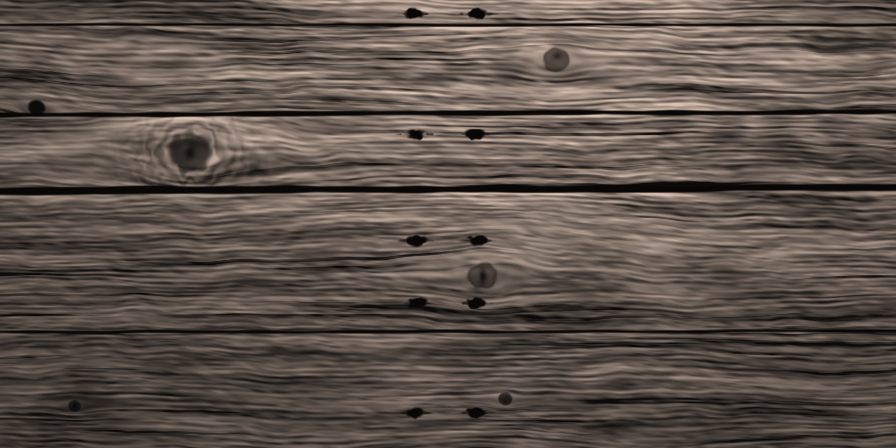
Give the GLSL for this texture, as a Shadertoy shader.

```glsl
// Five weathered horizontal planks with dark seams, knots and paired nail holes.
// Stretched noise makes the grain; knots bend the grain coordinate around them.
// Coordinates are in canvas heights: x runs 0..2 and y runs 0..1, upwards.
const vec3 WOOD_TINT = vec3(1.0, 0.885, 0.81);
const vec3 GAP_COLOR = vec3(0.035, 0.028, 0.022);
// Seams: height at centre, half width, slope
const int SEAM_COUNT = 4;
const vec3 SEAMS[SEAM_COUNT] = vec3[](
    vec3(0.945, 0.0025, -0.001), vec3(0.747, 0.0045, 0.003),
    vec3(0.578, 0.0070, 0.004), vec3(0.260, 0.0027, 0.001));
// Knots: centre, radius, darkness of the core
const int KNOT_COUNT = 6;
const vec4 KNOTS[KNOT_COUNT] = vec4[](
    vec4(1.242, 0.867, 0.026, 0.40), vec4(0.424, 0.659, 0.040, 0.55),
    vec4(1.078, 0.383, 0.029, 0.38), vec4(0.167, 0.094, 0.012, 0.60),
    vec4(1.128, 0.109, 0.014, 0.65), vec4(0.081, 0.760, 0.018, 0.93));
const int NAIL_ROWS = 5;
const float NAIL_HEIGHTS[NAIL_ROWS] = float[](0.969, 0.700, 0.463, 0.323, 0.078);

float hash(vec2 p) {
    return fract(sin(dot(p, vec2(127.1, 311.7))) * 43758.5453);
}

float noise(vec2 p) {
    vec2 cell = floor(p), f = fract(p);
    f = f * f * (3.0 - 2.0 * f);
    float low = mix(hash(cell), hash(cell + vec2(1, 0)), f.x);
    float high = mix(hash(cell + vec2(0, 1)), hash(cell + vec2(1, 1)), f.x);
    return mix(low, high, f.y);
}

// Noise around zero; the shear keeps cell borders from lining up in columns
float streaks(vec2 p, vec2 scale, float seed) {
    return noise(vec2(p.x * scale.x + p.y * scale.y * 0.37 + seed, p.y * scale.y)) - 0.5;
}

// Signed height above a slightly wavy seam
float aboveSeam(vec2 p, int i) {
    float wave = noise(vec2(p.x * 9.0, float(i) * 7.0)) - 0.5;
    return p.y - SEAMS[i].x - SEAMS[i].z * (p.x - 1.0) - 0.003 * wave;
}

int boardAt(vec2 p) {
    int board = 0;
    for (int i = 0; i < SEAM_COUNT; i++) board += aboveSeam(p, i) < 0.0 ? 1 : 0;
    return board;
}

// Wood brightness; g.y is the bent coordinate across the grain
float grainTone(vec2 g, float seed) {
    float tone = 0.405 + 0.16 * streaks(g, vec2(2.0, 13.0), seed);
    tone += 0.16 * streaks(g, vec2(3.0, 58.0), seed);
    tone += 0.30 * streaks(g, vec2(6.0, 150.0), seed);
    tone += 0.20 * streaks(g, vec2(38.0, 210.0), seed);
    float phase = 9.0 * noise(vec2(g.x * 2.5 + seed, g.y * 16.0));
    tone += 0.055 * sin(g.y * 520.0 + phase);
    tone += 0.045 * sin(42.0 * noise(vec2(g.x * 1.1 + seed, g.y * 7.0)));
    return tone - 0.18 * smoothstep(0.22, 0.40, streaks(g, vec2(2.2, 110.0), -seed));
}

// Grain displacement that parts the fibres around a knot
float knotBend(vec2 d, float radius) {
    float reach = 2.2 * radius * radius;
    return d.y * reach / (reach + 0.3 * d.x * d.x + d.y * d.y);
}

// Growth rings, rim, core and cracked heart of a knot, applied to a tone
float shadeKnot(float tone, vec2 d, float radius, float dark, float px) {
    float rough = noise(d * 65.0 + radius * 900.0) - 0.5;
    float r = length(d * vec2(0.9, 1.0)) / radius + 0.28 * rough;
    float rings = sin(r * 11.0 + 1.5 * rough) * exp(-0.18 * r * r);
    tone += 0.12 * rings * smoothstep(0.027, 0.042, radius) * smoothstep(0.6, 1.1, r);
    float edge = 0.10 + px / radius;
    float core = 1.0 - smoothstep(0.9 - edge, 0.9 + edge, r);
    float rim = exp(-60.0 * (r - 0.9) * (r - 0.9));
    vec2 split = d / radius * vec2(2.0, 1.2);
    float heart = exp(-2.5 * dot(split, split)) * smoothstep(-0.3, 0.2, rough);
    return tone * (1.0 - dark * core) * (1.0 - 0.30 * rim) * (1.0 - 0.7 * heart);
}

// Coverage of one ragged nail hole with its horizontal split
float nailHole(vec2 d, float seed, float px) {
    float rough = noise(d * 110.0 + seed * 50.0) - 0.5;
    float hole = length(d / vec2(0.021, 0.011)) - 1.0 + 0.6 * rough;
    float split = length(d / vec2(0.036, 0.004)) - 0.8 + 0.7 * rough;
    float soft = 0.10 + px / 0.012;
    return max(1.0 - smoothstep(-soft, soft, hole), 0.7 - 0.7 * smoothstep(-0.3, 0.4, split));
}

void mainImage(out vec4 fragColor, in vec2 fragCoord) {
    float px = 1.0 / iResolution.y;
    vec2 p = fragCoord * px, grain = p;
    int board = boardAt(p);
    float seed = float(board) * 17.3 + 3.0;
    // Grain, bent by gentle waves and by knots on the same board
    grain.y += 0.025 * (noise(vec2(p.x * 2.6 + seed, p.y * 6.0)) - 0.5);
    grain.y += 0.008 * (noise(vec2(p.x * 13.0, p.y * 22.0 + seed)) - 0.5);
    for (int i = 0; i < KNOT_COUNT; i++)
        if (boardAt(KNOTS[i].xy) == board) grain.y -= knotBend(p - KNOTS[i].xy, KNOTS[i].z);
    float tone = grainTone(grain, seed);
    for (int i = 0; i < KNOT_COUNT; i++)
        if (boardAt(KNOTS[i].xy) == board)
            tone = shadeKnot(tone, p - KNOTS[i].xy, KNOTS[i].z, KNOTS[i].w, px);
    // Glow from the upper right of centre
    vec2 fromLight = p - vec2(1.2, 0.90);
    float light = 0.70 + 0.62 * exp(-dot(fromLight * fromLight, vec2(0.9, 2.4)));
    tone *= light;
    // Seams, with a lit upper edge on the board below
    float gap = 0.0;
    for (int i = 0; i < SEAM_COUNT; i++) {
        float h = aboveSeam(p, i);
        float width = SEAMS[i].y * (0.7 + 0.6 * noise(vec2(p.x * 14.0, float(i) * 5.0)));
        float lip = (h + width + 0.004) / 0.004;
        tone += 0.10 * light * exp(-lip * lip);
        gap = max(gap, 1.0 - smoothstep(width - px, width + px + 0.001, abs(h)));
    }
    // Two nail holes per row
    for (int i = 0; i < NAIL_ROWS * 2; i++) {
        float id = float(i), jitter = 0.012 * (hash(vec2(id, 1.0)) - 0.5);
        vec2 nail = vec2(0.927 + 0.138 * float(i % 2) + jitter, NAIL_HEIGHTS[i / 2]);
        gap = max(gap, nailHole(p - nail, id, px));
    }
    vec3 wood = clamp(tone, 0.05, 0.85) * WOOD_TINT;
    fragColor = vec4(mix(wood, GAP_COLOR, gap), 1.0);
}
```
